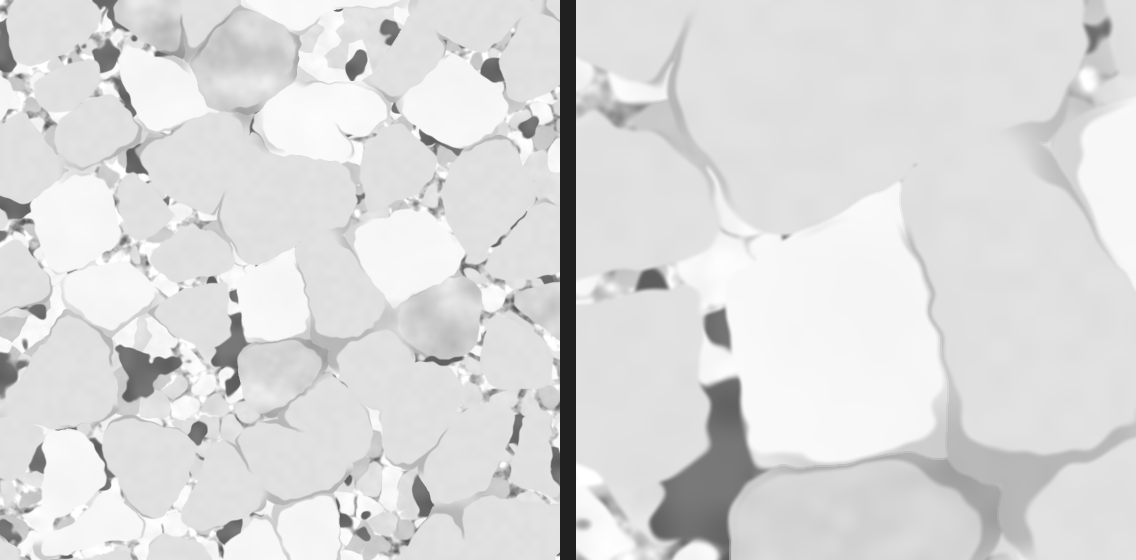
Left: the whole. Right: its middle third, enlarged.
This texture is drawn by a Shadertoy shader. Its source:

```glsl
struct Grain { float edge; float id; };

float hash1(vec2 p) {
    vec3 q = fract(p.xyx * 0.1031);
    q += dot(q, q.yzx + 33.33);
    return fract((q.x + q.y) * q.z);
}

vec2 hash2(vec2 p) {
    return vec2(hash1(p + 17.0), hash1(p + 71.0));
}

float noise(vec2 p) {
    vec2 i = floor(p), f = fract(p);
    f = f * f * (3.0 - 2.0 * f);
    float low = mix(hash1(i), hash1(i + vec2(1, 0)), f.x);
    float high = mix(hash1(i + vec2(0, 1)), hash1(i + vec2(1, 1)), f.x);
    return mix(low, high, f.y);
}

float fbm(vec2 p) {
    float sum = 0.0, weight = 0.57;
    for (int i = 0; i < 3; i++) {
        sum += weight * noise(p);
        p = mat2(1.6, 1.2, -1.2, 1.6) * p + 5.3;
        weight *= 0.5;
    }
    return sum;
}

vec2 seedOffset(vec2 cell) {
    return 0.05 + 0.9 * hash2(cell);
}

// Voronoi cells with rounded corners; edge is in canvas units
Grain grains(vec2 uv, float scale, float sharpness) {
    vec2 p = uv * scale + 40.0;
    vec2 base = floor(p), nearCell = base, nearSeed = vec2(0.0);
    float best = 9.0;
    for (int y = -1; y <= 1; y++)
    for (int x = -1; x <= 1; x++) {
        vec2 cell = base + vec2(x, y);
        vec2 seed = cell + seedOffset(cell) - p;
        float d = dot(seed, seed);
        if (d < best) { best = d; nearCell = cell; nearSeed = seed; }
    }
    float total = 0.0;
    for (int y = -2; y <= 2; y++)
    for (int x = -2; x <= 2; x++) {
        if (x == 0 && y == 0) continue;
        vec2 cell = nearCell + vec2(x, y);
        vec2 seed = cell + seedOffset(cell) - p;
        float border = dot(0.5 * (seed + nearSeed), normalize(seed - nearSeed));
        total += exp(-sharpness * border);
    }
    return Grain(-log(total) / (sharpness * scale), hash1(nearCell + 5.0));
}

// Fine mottled filling with splinters and dark pores
float debris(vec2 uv, vec2 warped, float looseness) {
    float tone = clamp(0.80 + 1.25 * (fbm(uv * 58.0) - 0.5), 0.34, 1.0);
    Grain chip = grains(warped, 23.0, 11.0);
    float chipTone = chip.id < 0.38 ? 0.97 : (chip.id < 0.75 ? 0.88 : 0.79);
    chipTone += 0.09 * (fbm(uv * 45.0) - 0.5);
    float gap = mix(-0.006, 0.005, looseness);
    tone = mix(tone, chipTone, smoothstep(gap - 0.002, gap + 0.002, chip.edge));
    float pore = smoothstep(0.61, 0.65, fbm(uv * 17.0 + 9.0));
    return mix(tone, 0.36 + 0.12 * noise(uv * 40.0), pore);
}

// Flat grey, bright or cloudy grain interior
float grainTone(vec2 uv, Grain grain) {
    float tone = 0.88 + 0.018 * (noise(uv * 70.0) - 0.5);
    if (grain.id < 0.14) tone = 0.99 - 0.04 * fbm(uv * 14.0);
    else if (grain.id < 0.22) tone = 0.70 + 0.26 * fbm(uv * 20.0);
    float seam = smoothstep(0.003, 0.0, grain.edge);
    return tone - 0.16 * seam * smoothstep(0.42, 0.7, noise(uv * 16.0));
}

float rock(vec2 uv) {
    vec2 bend = vec2(fbm(uv * 9.0), fbm(uv * 9.0 + 31.0)) - 0.5;
    vec2 ragged = vec2(noise(uv * 75.0), noise(uv * 75.0 + 13.0)) - 0.5;
    vec2 warped = uv + 0.035 * bend + 0.006 * ragged;
    vec2 tilted = mat2(0.87, -0.46, 0.44, 0.95) * warped;

    float looseness = smoothstep(0.33, 0.74, fbm(uv * 5.5 + 3.0));
    Grain grain = grains(tilted, 7.0, 11.0);
    float gap = mix(-0.013, 0.009, looseness);
    float solid = smoothstep(gap - 0.0015, gap + 0.0015, grain.edge);
    solid *= step(grain.id, 0.84);
    return mix(debris(uv, warped, looseness), grainTone(uv, grain), solid);
}

void mainImage(out vec4 fragColor, in vec2 fragCoord) {
    vec2 uv = fragCoord / iResolution.y;
    float softness = 0.0006;
    float tone = 0.0;
    for (int i = 0; i < 4; i++) {
        vec2 corner = vec2(i % 2, i / 2) * 2.0 - 1.0;
        tone += 0.25 * rock(uv + softness * corner);
    }
    fragColor = vec4(vec3(clamp(tone, 0.0, 1.0)), 1.0);
}
```
